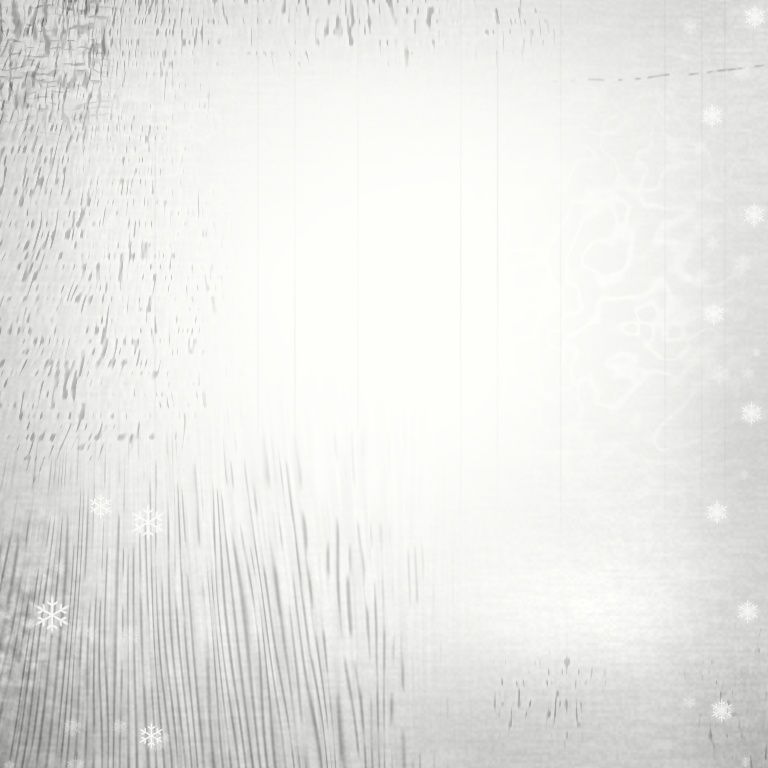
A three.js fragment shader for this background:

```glsl
// Frosted, white-washed wood: a bright central glow that greys toward the edges,
// with fanned grain, chipped paint, plank seams and pale snowflakes on both sides.
// Stretched value noise makes the wood; folded polar coordinates make the flakes.
#define GLOW_CENTER vec2(0.52, 0.60)
#define GLOW_INNER 0.14
#define GLOW_OUTER 0.76
#define GRAIN_FREQ 98.0
#define GRAIN_DEPTH 0.19
#define CHIP_FREQ vec2(310.0, 72.0)
#define CHIP_DEPTH 0.20
#define SEAM_DEPTH 0.035
#define FROST_LIGHT 0.028
#define PAINT_TINT vec3(1.0, 1.004, 0.990)

varying vec2 vUv;

float hash(vec2 p) {
  return fract(sin(dot(p, vec2(127.1, 311.7))) * 43758.55);
}

float noise(vec2 p) {
  vec2 i = floor(p), f = fract(p);
  f = f * f * (3.0 - 2.0 * f);
  return mix(mix(hash(i), hash(i + vec2(1.0, 0.0)), f.x),
             mix(hash(i + vec2(0.0, 1.0)), hash(i + vec2(1.0)), f.x), f.y);
}

float fbm(vec2 p) {
  float sum = 0.0, amp = 0.5;
  for (int i = 0; i < 5; i++) {
    sum += amp * noise(p);
    p = mat2(1.6, 1.2, -1.2, 1.6) * p + 3.7;
    amp *= 0.5;
  }
  return sum;
}

// Smooth step from a to b, in either direction.
float ramp(float a, float b, float x) {
  float t = clamp((x - a) / (b - a), 0.0, 1.0);
  return t * t * (3.0 - 2.0 * t);
}

float bump(vec2 p, vec2 center, vec2 size) {
  vec2 q = (p - center) / size;
  return exp(-dot(q, q));
}

// Four thin vertical joints.
float seams(float x, vec4 places) {
  vec4 d = (x - places) / 0.0011;
  return dot(exp(-d * d), vec4(1.0));
}

// Six branched arms around a soft core.
float flake(vec2 p, vec2 center, float radius, float softness) {
  vec2 q = (p - center) / radius;
  float r = length(q) + 0.0001;
  float a = mod(atan(q.y, q.x) + 2.0944, 1.0472) - 0.5236;
  vec2 f = r * vec2(cos(a), abs(sin(a)));
  float arm = ramp(0.11, 0.01, f.y) * ramp(1.05, 0.7, f.x);
  float twig = abs(dot(f - vec2(0.48, 0.0), vec2(-0.866, 0.5)));
  twig = ramp(0.11, 0.01, twig) * ramp(0.32, 0.2, f.y);
  return max(max(arm, twig) * (1.0 - 0.3 * softness), softness * exp(-r * r * 2.8));
}

void main() {
  vec2 p = vUv;
  float x = p.x, y = p.y;
  float cloud = fbm(p * 5.0) - 0.48;

  // Washed paint: central glow and darker margins
  float d = length((p - GLOW_CENTER) * vec2(1.0, 1.03)) + cloud * 0.12;
  float edge = ramp(GLOW_INNER, GLOW_OUTER, d);
  float v = 0.995 - 0.145 * edge;
  v -= 0.03 * ramp(0.16, 0.0, x) + 0.05 * ramp(0.84, 1.0, x) * ramp(1.0, 0.5, y);
  v -= 0.06 * ramp(0.20, 0.0, y) + 0.025 * ramp(0.86, 1.0, y);
  v -= 0.08 * bump(p, vec2(0.0, 0.14), vec2(0.10, 0.25));
  v -= 0.03 * bump(p, vec2(0.97, 0.42), vec2(0.08, 0.09));
  v += 0.06 * bump(p, vec2(0.76, 0.20), vec2(0.17, 0.08));
  v += edge * (cloud * 0.14 + 0.04 * (noise(p * vec2(30.0, 230.0)) - 0.5));
  v += edge * 0.05 * (noise(p * 260.0) - 0.5);

  // Long grain, fanned out in the lower left; thins to sparse dashes upward
  float lean = 0.12 * bump(p, vec2(0.34, y), vec2(0.13)) - 0.20 * ramp(0.2, 0.0, x);
  float g = x + y * lean + 0.004 * noise(p * vec2(9.0, 6.0));
  float fan = ramp(0.56, 0.08, y) * ramp(0.68, 0.32, x);
  float phase = g * GRAIN_FREQ + 1.5 * noise(vec2(g * 45.0, y * 5.0));
  float groove = pow(0.5 + 0.5 * sin(6.2832 * phase), 3.0);
  float breaks = noise(vec2(g * 130.0, y * 26.0));
  float cut = mix(0.62, 0.10, fan);
  groove *= ramp(cut, cut + 0.35, mix(breaks, noise(vec2(g * 80.0, y * 7.0)), 0.5 * fan));
  v -= GRAIN_DEPTH * groove * ramp(0.0, 0.55, fan);
  v += 0.10 * fan * (noise(vec2(g * 290.0 + 9.0, y * 16.0)) - 0.5);

  // Short chips: slanted at left, upright at top and lower right
  float chipArea = ramp(0.36, 0.0, x) * ramp(0.32, 0.50, y);
  chipArea += 0.7 * ramp(0.88, 1.0, y) * ramp(0.85, 0.45, x);
  chipArea += 0.6 * bump(p, vec2(0.71, 0.09), vec2(0.07, 0.05));
  chipArea += 0.6 * bump(p, vec2(0.98, 0.08), vec2(0.07, 0.09));
  chipArea = min(chipArea, 1.0);
  float slant = x - 0.32 * (y - 0.5) * ramp(0.3, 0.0, x) + 0.010 * noise(p * 20.0);
  float chipCut = mix(0.84, 0.62, chipArea) + 0.30 * (0.5 - noise(p * 23.0));
  float chip = ramp(chipCut, chipCut + 0.32, noise(vec2(slant, y) * CHIP_FREQ + 7.0));
  v -= CHIP_DEPTH * chip * ramp(0.0, 0.30, chipArea);
  // Light lips beside the chips
  v += 0.07 * chipArea * (noise(vec2(slant + 0.004, y) * CHIP_FREQ + 7.0) - 0.5);

  // Tangled scratches in the top left corner
  vec2 w = p + 0.025 * vec2(fbm(p * 22.0), fbm(p * 22.0 + 5.0));
  float tangle = max(noise(w * vec2(290.0, 42.0)), 0.9 * noise(w * vec2(60.0, 270.0)));
  v -= 0.20 * ramp(0.52, 0.95, tangle) * ramp(0.17, 0.11, x) * ramp(0.78, 0.92, y);

  // Plank seams and a crack at the upper right
  float joint = seams(x, vec4(0.202, 0.336, 0.384, 0.466)) * ramp(0.35, 0.5, y);
  joint += seams(x, vec4(0.600, 0.648, 0.730, 0.866)) + seams(x, vec4(0.914, 0.944, 2.0, 2.0));
  v -= SEAM_DEPTH * joint * ramp(0.25, 0.45, y) * (0.2 + noise(vec2(x * 40.0, y * 9.0)));
  float crack = (y - 0.893 - 0.28 * (x - 0.75) * (x - 0.68) - 0.004 * noise(p * 30.0)) / 0.0016;
  v -= 0.16 * exp(-crack * crack) * ramp(0.68, 0.85, x) * ramp(0.35, 0.8, noise(p * vec2(130.0, 9.0)));

  // Frost curls at right and crusted snow at lower left
  float curl = 1.0 - abs(2.0 * noise(p * 48.0 + 7.0 * cloud) - 1.0);
  float frost = bump(p, vec2(0.86, 0.62), vec2(0.13, 0.28)) + 0.6 * bump(p, vec2(0.15, 0.82), vec2(0.12));
  v += FROST_LIGHT * frost * (ramp(0.6, 1.0, curl) - 0.35);
  float crust = bump(p, vec2(0.0, 0.17), vec2(0.10, 0.14));
  v += 0.40 * crust * (fbm(p * 90.0) - 0.47);

  // Crisp snowflakes at left
  float snow = flake(p, vec2(0.193, 0.320), 0.026, 0.4);
  snow = max(snow, flake(p, vec2(0.131, 0.341), 0.018, 0.4));
  snow = max(snow, flake(p, vec2(0.068, 0.199), 0.027, 0.3));
  snow = max(snow, flake(p, vec2(0.197, 0.042), 0.019, 0.3));
  // Soft flakes down the right side, then small scattered dots
  for (int i = 0; i < 8; i++) {
    float k = float(i);
    vec2 c = vec2(0.955 + 0.028 * cos(3.0 * k), 0.978 - 0.129 * k);
    snow = max(snow, flake(p, c, 0.017, 0.8));
  }
  for (int i = 0; i < 26; i++) {
    vec2 h = vec2(hash(vec2(float(i), 3.0)), hash(vec2(float(i), 8.0)));
    vec2 c = i < 15 ? vec2(0.89 + 0.11 * h.x, h.y) : vec2(0.24 * h.x, 0.42 * h.y);
    snow = max(snow, 0.5 * flake(p, c, 0.006 + 0.010 * fract(h.x * 7.0), 0.8));
  }

  v = mix(clamp(v, 0.35, 0.995), 0.995, clamp(snow, 0.0, 1.0));
  gl_FragColor = vec4(min(v * PAINT_TINT, vec3(1.0)), 1.0);
}
```
